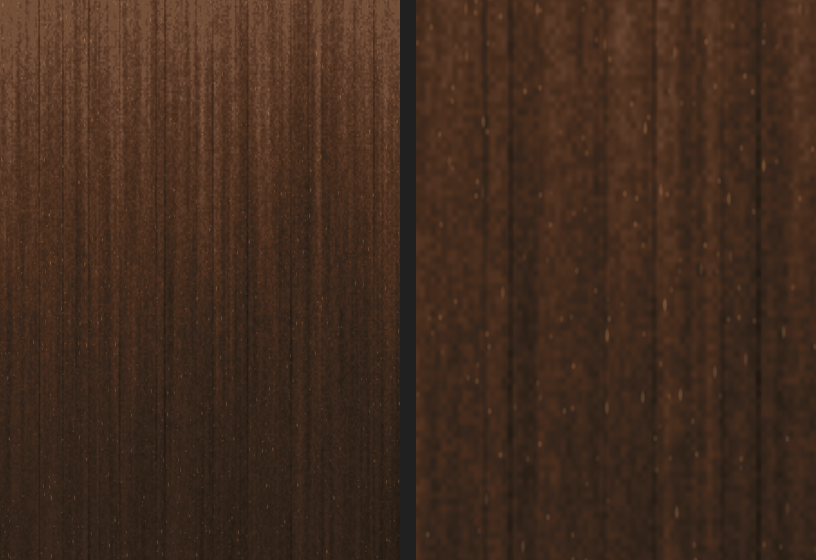
Left: the whole. Right: its middle third, enlarged.
Reproduce this texture procedurally as a WebGL 2 fragment shader.

```glsl
#version 300 es
precision highp float;
// Dark bronze sheet with a vertical brushed finish, lit from above.
// Stretched noise layers form the streaks, jittered cells place grooves and
// bright flecks, and the summed tone is looked up in a brown colour ramp.

uniform vec2 u_resolution;
out vec4 fragColor;

float hash(vec2 p, float seed) {
    vec3 q = fract(vec3(p.xyx) * 0.1031 + seed * 0.173);
    q += dot(q, q.yzx + 33.33);
    return fract((q.x + q.y) * q.z);
}

// Smooth lattice noise centred on zero
float noise(vec2 p, float seed) {
    vec2 cell = floor(p);
    vec2 f = fract(p);
    f = f * f * (3.0 - 2.0 * f);
    float low = mix(hash(cell, seed), hash(cell + vec2(1, 0), seed), f.x);
    float high = mix(hash(cell + vec2(0, 1), seed), hash(cell + vec2(1, 1), seed), f.x);
    return mix(low, high, f.y) - 0.5;
}

// Thin dark lines, one jittered line of random depth per column
float grooves(vec2 p, float columns, float width, float seed) {
    float x = p.x * columns;
    float depth = 0.0;
    for (int i = -1; i <= 1; i++) {
        float column = floor(x) + float(i);
        float center = column + hash(vec2(column, 3.0), seed);
        float strength = pow(hash(vec2(column, 9.0), seed), 2.0);
        float fade = 0.75 + noise(vec2(column * 1.7, p.y * 4.0), seed);
        float line = 1.0 - smoothstep(0.2 * width, width, abs(x - center) / columns);
        depth = max(depth, line * strength * fade);
    }
    return depth;
}

// Sparse short bright dashes, at most one per cell
float flecks(vec2 p, vec2 cells, vec2 size, float density, float seed) {
    vec2 q = p * cells;
    vec2 cell = floor(q);
    vec2 jitter = vec2(hash(cell, seed), hash(cell, seed + 1.0));
    vec2 center = 0.25 + 0.5 * jitter;
    vec2 offset = (fract(q) - center) / cells / size;
    float present = step(1.0 - density, hash(cell, seed + 2.0));
    float brightness = 0.35 + 0.65 * hash(cell, seed + 3.0);
    return present * brightness * (1.0 - smoothstep(0.3, 1.0, length(offset)));
}

// Broad to fine streaks, each drifting slowly along its length
float streaks(vec2 p) {
    float sum = 0.7 * noise(p * vec2(23.0, 1.2), 1.0);
    sum += 1.0 * noise(p * vec2(58.0, 1.6), 2.0);
    sum += 1.3 * noise(p * vec2(125.0, 2.5), 3.0);
    sum += 1.0 * noise(p * vec2(240.0, 5.0), 4.0);
    return sum;
}

// Fine speckle, slightly elongated along the brushing
float grain(vec2 p) {
    return 1.5 * noise(p * vec2(310.0, 250.0), 5.0)
         + 0.7 * noise(p * vec2(200.0, 75.0), 6.0);
}

// Light falling off toward the bottom, warmer on the left
float lighting(vec2 uv) {
    float fall = 0.1 + 4.3 * pow(uv.y, 1.7);
    float leftGlow = 0.55 * exp(-uv.x * 7.0) * smoothstep(0.0, 0.5, uv.y);
    float rightShade = 0.3 * smoothstep(0.8, 1.0, uv.x) * (1.0 - uv.y);
    return fall + leftGlow - rightShade;
}

// Six browns from shadow to highlight, darkened further below zero
vec3 bronze(float tone) {
    vec3 ramp[6] = vec3[6](
        vec3(0.18, 0.13, 0.09), vec3(0.22, 0.15, 0.11),
        vec3(0.27, 0.17, 0.11), vec3(0.32, 0.20, 0.13),
        vec3(0.37, 0.24, 0.17), vec3(0.45, 0.31, 0.22));
    vec3 color = ramp[0];
    for (int i = 1; i < 6; i++) {
        color = mix(color, ramp[i], clamp(tone - float(i - 1), 0.0, 1.0));
    }
    return color * (1.0 + 0.18 * clamp(tone, -2.0, 0.0));
}

void main() {
    vec2 uv = gl_FragCoord.xy / u_resolution;
    vec2 p = gl_FragCoord.xy / u_resolution.y;

    // Texture contrast grows with the light
    float contrast = mix(0.75, 1.1, smoothstep(0.0, 0.6, uv.y));
    float relief = streaks(p) + grain(p) + 0.2;
    relief -= 1.5 * grooves(p, 62.0, 0.0026, 7.0);
    float tone = lighting(uv) + contrast * relief;

    // Pale flecks of two sizes
    float glints = flecks(p, vec2(95.0, 48.0), vec2(0.0018, 0.005), 0.09, 11.0);
    glints += 0.7 * flecks(p, vec2(140.0, 110.0), vec2(0.0018, 0.0026), 0.10, 17.0);
    vec3 color = bronze(tone);
    color += glints * vec3(0.17, 0.13, 0.08);

    fragColor = vec4(color, 1.0);
}
```
